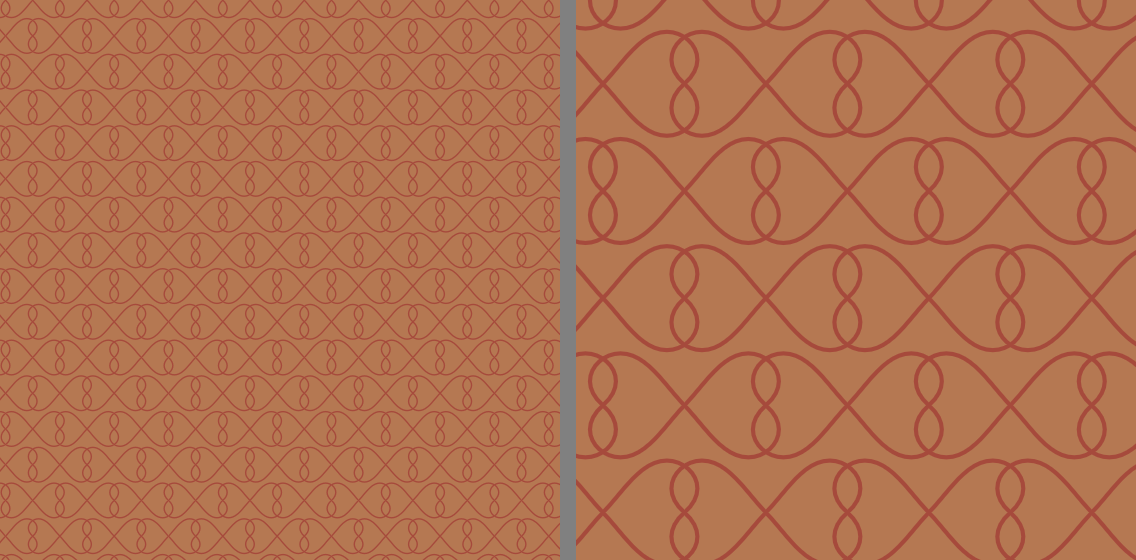
Left: the whole. Right: its middle third, enlarged.
This pattern is drawn by a WebGL 1 fragment shader. Its source:

```glsl
precision highp float;
// Staggered rows of interlaced looping waves, drawn as thin red lines on clay.

uniform vec2 u_resolution;

#define COLUMNS 10.31      // wave periods across the canvas
#define ROWS 15.673        // rows down the canvas
#define PHASE vec2(0.102, 0.006) // offset of the first knot, in repeats
#define LINE_WIDTH 0.051   // in half periods
#define CREST vec2(0.215, 0.638) // top of the wave, in half periods from the knot
#define GROUND vec3(0.710, 0.470, 0.320)
#define INK vec3(0.650, 0.290, 0.235)
#define STEPS 12

float segmentDistance(vec2 p, vec2 a, vec2 b) {
  vec2 ab = b - a;
  return length(p - a - ab * clamp(dot(p - a, ab) / dot(ab, ab), 0.0, 1.0));
}

vec2 bezier(vec2 a, vec2 b, vec2 c, vec2 d, float t) {
  float s = 1.0 - t;
  return s * s * s * a + 3.0 * s * t * (s * b + t * c) + t * t * t * d;
}

// Distance to a wave and its mirror image across x = 0.
float mirroredCurve(vec2 p, vec2 a, vec2 b, vec2 c, vec2 d) {
  vec2 mirrored = vec2(-p.x, p.y);
  vec2 previous = a;
  float dist = 10.0;
  for (int i = 1; i <= STEPS; i++) {
    vec2 next = bezier(a, b, c, d, float(i) / float(STEPS));
    dist = min(dist, segmentDistance(p, previous, next));
    dist = min(dist, segmentDistance(mirrored, previous, next));
    previous = next;
  }
  return dist;
}

// The flank climbs from the crossing to the crest; the loop curls back to the knot.
float waveDistance(vec2 p) {
  float flank = mirroredCurve(p, vec2(1.0, 0.0), vec2(0.752, 0.255),
                              vec2(0.537, CREST.y), CREST);
  float loop = mirroredCurve(p, CREST, vec2(-0.08, CREST.y),
                             vec2(-0.336, 0.29), vec2(0.0));
  return min(flank, loop);
}

void main() {
  vec2 uv = gl_FragCoord.xy / u_resolution;
  vec2 cell = vec2(uv.x * COLUMNS, (1.0 - uv.y) * ROWS) - PHASE;
  float rowHeight = 2.0 * COLUMNS / ROWS;

  // Check the rows above and below, since their crests nearly touch.
  float dist = 10.0;
  for (int i = 0; i < 2; i++) {
    float row = floor(cell.y) + float(i);
    float x = cell.x - 0.5 * mod(row, 2.0);
    vec2 p = vec2(2.0 * abs(fract(x + 0.5) - 0.5),
                  abs(cell.y - row) * rowHeight);
    dist = min(dist, waveDistance(p));
  }

  float pixel = 2.0 * COLUMNS / u_resolution.x;
  float ink = clamp(0.5 + (0.5 * LINE_WIDTH - dist) / pixel, 0.0, 1.0);
  gl_FragColor = vec4(mix(GROUND, INK, ink), 1.0);
}
```
